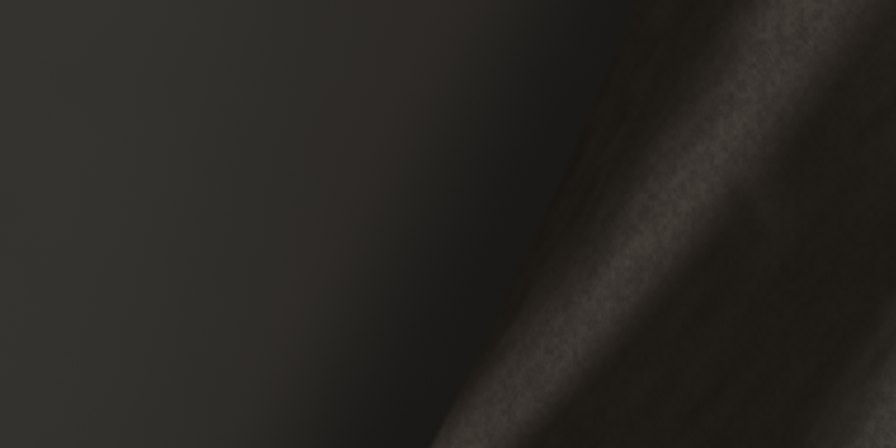
Reproduce this background procedurally as a Shadertoy shader.

```glsl
// Dark draped cloth resting against a dim, softly lit wall.
// Curved fold lines give signed offsets that drive soft bands of light and shadow;
// layered value noise stretched along the folds adds the worn weave.

const vec3 WALL_LIGHT  = vec3(0.202, 0.198, 0.187);
const vec3 WALL_WARM   = vec3(0.170, 0.158, 0.144);
const vec3 WALL_SHADOW = vec3(0.100, 0.097, 0.090);
const vec3 CLOTH_DARK  = vec3(0.116, 0.101, 0.084);
const vec3 CLOTH_LIGHT = vec3(0.228, 0.208, 0.188);
const vec3 CLOTH_SHEEN = vec3(0.255, 0.240, 0.223);

float hash(vec2 p) {
    return fract(sin(dot(p, vec2(127.1, 311.7))) * 43758.5453);
}

float valueNoise(vec2 p) {
    vec2 cell = floor(p);
    vec2 f = fract(p);
    f = f * f * (3.0 - 2.0 * f);
    float low = mix(hash(cell), hash(cell + vec2(1.0, 0.0)), f.x);
    float high = mix(hash(cell + vec2(0.0, 1.0)), hash(cell + 1.0), f.x);
    return mix(low, high, f.y);
}

float fbm(vec2 p) {
    float sum = 0.0;
    float weight = 0.5;
    for (int i = 0; i < 4; i++) {
        sum += weight * valueNoise(p);
        p = mat2(1.6, 1.2, -1.2, 1.6) * p + 7.3;
        weight *= 0.5;
    }
    return sum;
}

// Horizontal offset from a fold line x = base + slope * y + bend * y^2
float foldOffset(vec2 p, float base, float slope, float bend) {
    return p.x - (base + slope * p.y + bend * p.y * p.y);
}

// Soft band that rises from -outer to -inner and falls from inner to outer
float softBand(float offset, float inner, float outer) {
    return 1.0 - smoothstep(inner, outer, abs(offset));
}

vec3 wallColor(vec2 p) {
    float shade = foldOffset(p, 0.70, 0.50, 0.0);
    vec3 color = mix(WALL_LIGHT, WALL_WARM, smoothstep(0.05, 0.95, p.x - 0.25 * p.y + 0.12));
    color = mix(color, WALL_SHADOW, smoothstep(-0.24, 0.22, shade));
    return color + 0.006 * (fbm(p * 6.0) - 0.47);
}

vec3 clothColor(vec2 p, float edge) {
    // Coordinates across and along the diagonal folds
    vec2 along = normalize(vec2(0.62, 0.78));
    vec2 weave = vec2(dot(p, vec2(along.y, -along.x)), dot(p, along));
    float streak = fbm(weave * vec2(24.0, 5.0)) - 0.47;
    float grain = fbm(p * vec2(95.0, 75.0)) - 0.47;

    // Main ridge, widening towards the top
    float ridge = foldOffset(p, 1.045, 0.95, -0.19) + 0.035 * streak;
    float width = mix(0.15, 0.22, p.y);
    float light = softBand(ridge, 0.02, width);

    // Spur and dark crease branching below the ridge
    vec2 spur = p - vec2(1.71, 0.55);
    light += 0.22 * exp(-dot(spur * spur, vec2(300.0, 90.0)));
    float crease = foldOffset(p, 1.94, -0.52, 0.0);
    float reach = smoothstep(0.40, 0.49, p.y) * (1.0 - smoothstep(0.53, 0.63, p.y));
    light *= 1.0 - 0.45 * reach * softBand(crease, 0.0, 0.045);

    // Faint fill near the upper right and pleats beside the free edge
    light += 0.20 * smoothstep(1.65, 2.05, p.x) * smoothstep(0.45, 1.0, p.y);
    float pleats = sin(edge * 95.0 + 9.0 * streak) * softBand(edge - 0.06, 0.02, 0.11);

    vec3 color = mix(CLOTH_DARK, CLOTH_LIGHT, clamp(light, 0.0, 1.0));
    float sheen = smoothstep(-0.08, 0.18, foldOffset(p, 1.84, 0.55, 0.0) + 0.05 * streak);
    color = mix(color, CLOTH_SHEEN, sheen);
    color += 0.005 * pleats * (1.0 - light);
    color *= 1.0 + 0.20 * streak + (0.14 + 0.22 * max(light, sheen)) * grain;

    // The cloth turns away into shadow at its free edge
    return color * mix(0.90, 1.0, smoothstep(0.0, 0.06, edge));
}

void mainImage(out vec4 fragColor, in vec2 fragCoord) {
    vec2 p = fragCoord / iResolution.y;
    float edge = foldOffset(p, 0.96, 0.53, -0.07);
    float blur = max(0.008, 1.5 / iResolution.y);
    float cover = smoothstep(-blur, blur, edge);
    vec3 color = mix(wallColor(p), clothColor(p, edge), cover);

    // Fine dither keeps the dark gradients smooth
    color += (hash(fragCoord) - 0.5) / 255.0;
    fragColor = vec4(color, 1.0);
}
```
